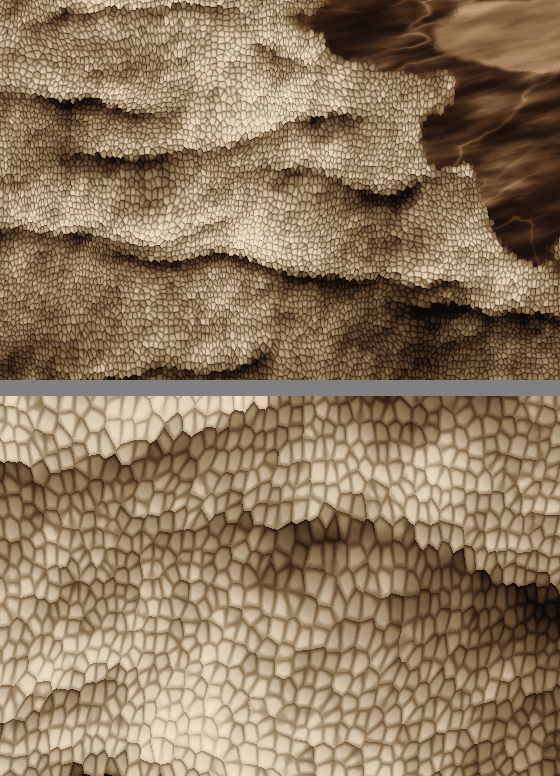
Top: the whole. Bottom: its middle third, enlarged.
A WebGL 2 fragment shader for this texture:

```glsl
#version 300 es
precision highp float;

uniform vec2 u_resolution;
out vec4 fragColor;

float hash(vec2 p) {
    return fract(sin(dot(p, vec2(127.1, 311.7))) * 43758.5453);
}

float noise(vec2 p) {
    vec2 i = floor(p), f = fract(p);
    f = f * f * (3.0 - 2.0 * f);
    return mix(mix(hash(i), hash(i + vec2(1, 0)), f.x),
               mix(hash(i + vec2(0, 1)), hash(i + vec2(1, 1)), f.x), f.y);
}

float fbm(vec2 p) {
    float sum = 0.0, amp = 0.533;
    for (int i = 0; i < 4; i++) {
        sum += amp * noise(p);
        p = mat2(1.6, 1.2, -1.2, 1.6) * p + 3.7;
        amp *= 0.5;
    }
    return sum;
}

// Nearest grain: xy = offset from its centre, z = gap to the next grain, w = random
vec4 grainCell(vec2 g) {
    vec2 base = floor(g), offset = vec2(0);
    float first = 9.0, second = 9.0, seed = 0.0;
    for (int y = -1; y <= 1; y++) {
        for (int x = -1; x <= 1; x++) {
            vec2 id = base + vec2(x, y);
            vec2 jitter = vec2(hash(id), hash(id + 41.3));
            vec2 r = g - id - 0.5 - 0.75 * (jitter - 0.5);
            float d = length(r);
            if (d < first) {
                second = first;
                first = d;
                offset = r;
                seed = hash(id + 17.9);
            } else {
                second = min(second, d);
            }
        }
    }
    return vec4(offset, second - first, seed);
}

// Overhanging folds: lit brow above each edge, shadow below it
float ledges(vec2 p, float aspect) {
    float tone = 0.0;
    for (int i = 0; i < 9; i++) {
        float k = float(i);
        float centre = aspect * fract(0.3 + k * 0.618);
        float halfLength = mix(0.28, 0.6, hash(vec2(k, 2.0)));
        float slope = 0.3 * (hash(vec2(k, 5.0)) - 0.45);
        float edge = 0.05 + 0.115 * k + slope * (p.x - centre);
        edge += 0.09 * (noise(vec2(p.x * 5.0, k * 7.3)) - 0.5);
        edge += 0.03 * (noise(vec2(p.x * 17.0, k * 3.1)) - 0.5);
        float fade = 1.0 - smoothstep(0.55 * halfLength, halfLength, abs(p.x - centre));
        float below = edge - p.y;
        float depth = 0.25 + 0.55 * noise(vec2(p.x * 6.0, k * 11.7));
        float shadow = smoothstep(0.0, 0.012, below) * exp(-max(below, 0.0) / 0.042);
        float brow = smoothstep(0.0, 0.03, -below) * exp(-max(-below, 0.0) / 0.06);
        tone += fade * (0.24 * brow - depth * shadow);
    }
    return tone;
}

float relief(vec2 p, float scale) {
    return fbm(p * scale) - fbm((p + vec2(-0.014, 0.024)) * scale);
}

float fibres(vec2 p, float scale) {
    float n = noise(p * scale + 2.5 * fbm(p * scale * 0.6));
    return pow(1.0 - abs(2.0 * n - 1.0), 9.0);
}

float ellipse(vec2 p, vec2 centre, vec2 radius) {
    return 1.0 - length((p - centre) / radius);
}

// Colour by lightness, from dark brown to pale cream
vec3 ramp(float t) {
    vec3 tint[6] = vec3[6](vec3(0.15, 0.10, 0.07), vec3(0.32, 0.22, 0.13),
        vec3(0.46, 0.37, 0.25), vec3(0.60, 0.50, 0.36),
        vec3(0.69, 0.62, 0.51), vec3(0.84, 0.78, 0.68));
    float stop[6] = float[6](0.11, 0.24, 0.38, 0.51, 0.63, 0.78);
    vec3 colour = vec3(0.05, 0.035, 0.03);
    float low = 0.0;
    for (int i = 0; i < 6; i++) {
        colour = mix(colour, tint[i], clamp((t - low) / (stop[i] - low), 0.0, 1.0));
        low = stop[i];
    }
    return colour + 0.4 * max(t - 0.78, 0.0);
}

void main() {
    vec2 p = gl_FragCoord.xy / u_resolution.y;
    float aspect = u_resolution.x / u_resolution.y;

    // Hanging grains, leaning with a slow warp
    vec2 grainScale = vec2(86.0, 60.0);
    vec2 lean = 0.06 * vec2(noise(p * 6.0), noise(p * 5.0 + 9.0));
    vec4 grain = grainCell((p + lean) * grainScale);
    vec2 q = p - 0.8 * grain.xy / grainScale;
    float body = smoothstep(0.0, 0.5, grain.z);
    float detail = 0.22 * (body - 0.45) - 0.14 * grain.y - 0.06 * grain.x + 0.1 * (grain.w - 0.5);

    // Broad light, folds and lumps
    float tone = 0.58 - 0.17 * p.x / aspect + 0.65 * (fbm(p * 3.0) - 0.5);
    tone -= 0.1 * (1.0 - smoothstep(0.0, 0.35, p.y));
    tone += ledges(q, aspect) + 0.75 * relief(q, 9.0);
    tone += detail * mix(0.55, 1.15, smoothstep(0.1, 0.55, tone));

    // Decayed bark at the right
    float ragged = 0.9 * (fbm(q * 8.0) - 0.5);
    float hollow = max(ellipse(q, vec2(aspect - 0.03, 0.62), vec2(0.27, 0.3)),
                       ellipse(q, vec2(aspect - 0.32, 0.95), vec2(0.32, 0.13)));
    float bark = smoothstep(-0.04, 0.1, hollow + ragged);
    vec2 along = mat2(0.97, -0.24, 0.24, 0.97) * p;
    float streak = fbm(along * vec2(7.0, 34.0));
    float barkTone = 0.03 + 0.75 * streak * streak * fbm(p * 6.0 + 4.0);
    barkTone += 0.35 * fibres(along * vec2(0.7, 1.4), 11.0) * noise(p * 9.0);

    // Exposed plank in the upper corner
    float plank = ellipse(p, vec2(aspect, 0.91), vec2(0.36, 0.1)) + 0.5 * ragged;
    barkTone = mix(barkTone, 0.28 + 0.45 * streak, smoothstep(0.0, 0.15, plank));
    bark = max(bark, smoothstep(0.0, 0.15, plank));

    vec3 colour = ramp(mix(tone, barkTone, bark));
    colour *= mix(vec3(1.0), vec3(1.04, 0.96, 0.93), bark);
    fragColor = vec4(clamp(colour, 0.0, 1.0), 1.0);
}
```
